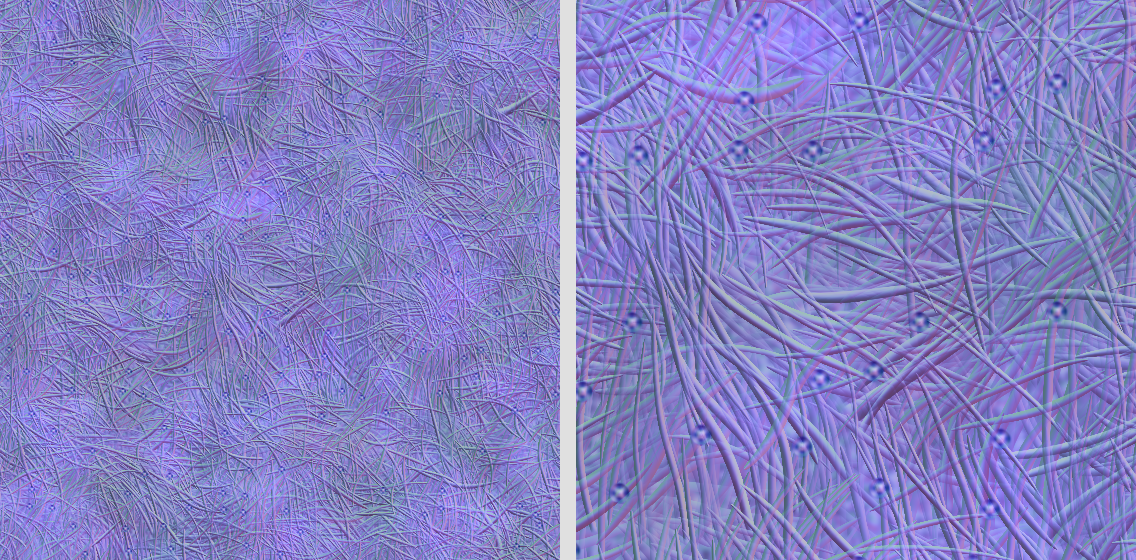
Left, the full canvas; right, a detail of the centre.
Reproduce this texture map procedurally as a Shadertoy shader.

```glsl
const float TAU = 6.2831853;
const float TUFT_CELL = 0.2;
const float POD_CELL = 0.035;

vec3 hash3(vec3 p) {
    p = fract(p * vec3(0.1031, 0.1030, 0.0973));
    p += dot(p, p.yxz + 33.33);
    return fract((p.xxy + p.yxx) * p.zyx);
}

float gradientNoise(vec2 p) {
    vec2 cell = floor(p), f = p - cell;
    vec2 blend = f * f * f * (f * (f * 6.0 - 15.0) + 10.0);
    vec4 corner;
    for (int i = 0; i < 4; i++) {
        vec2 offset = vec2(i % 2, i / 2);
        float angle = TAU * hash3(vec3(cell + offset, 7.0)).x;
        corner[i] = dot(vec2(cos(angle), sin(angle)), f - offset);
    }
    vec2 rows = mix(corner.xz, corner.yw, blend.x);
    return 1.4 * mix(rows.x, rows.y, blend.y);
}

// One swirled fan of strands: xy = weighted slope, z = weight
vec3 strandFan(vec2 q, float angle, vec3 seed, float reach, float count, float pixel) {
    float r = max(length(q), 1e-4);
    vec2 radial = q / r;
    float swirl = (hash3(seed).x - 0.5) * 2.8 / reach;
    vec2 across = vec2(-radial.y, radial.x) + swirl * r * radial;
    float stretch = length(across);

    // Pick the strand whose angular bin holds this point
    float bin = (angle + swirl * r) / TAU * count;
    float id = floor(bin);
    vec3 key = seed + vec3(0.0, 0.0, 16.0 * (1.0 + mod(id, count)));
    vec3 rnd = hash3(key);
    vec3 shape = hash3(key + vec3(41.0, 19.0, 0.0));
    float binWidth = TAU * r / (count * stretch);
    float dist = (bin - id - 0.5 - 0.4 * (rnd.x - 0.5)) * binWidth;

    // Taper towards both ends
    float start = reach * mix(0.06, 0.55, rnd.y);
    float along = (r - start) / (reach * mix(0.25, 0.6, shape.x));
    float taper = sqrt(max(4.0 * along * (1.0 - along), 0.0));
    float halfWidth = min(mix(0.0014, 0.0027, shape.y), 0.3 * binWidth) * taper;

    float cover = 1.0 - smoothstep(halfWidth - 0.5 * pixel, halfWidth + 0.5 * pixel, abs(dist));
    cover *= smoothstep(0.0, 0.3, taper);
    float side = clamp(dist / max(halfWidth, 0.5 * pixel), -1.0, 1.0);

    // Rounded strand with its own lean, on the dome of the tuft
    float lean = 0.9 * (shape.z - 0.5);
    vec2 slope = across / stretch * (side * mix(0.45, 2.6, rnd.z * rnd.z) + lean) + 0.22 * radial;
    return vec3(slope, 1.0) * cover * exp2(7.0 * rnd.z);
}

// Drooping tufts scattered on one jittered grid
vec3 tuftLayer(vec2 p, float layer, float pixel) {
    vec3 sum = vec3(0.0);
    vec2 home = floor(p / TUFT_CELL);
    for (int j = -1; j <= 1; j++)
    for (int i = -1; i <= 1; i++) {
        vec2 cell = home + vec2(i, j);
        vec3 rnd = hash3(vec3(cell + 11.0, layer + 3.0));
        vec2 d = p - (cell + rnd.xy) * TUFT_CELL;
        float fade = 1.0 - smoothstep(0.8, 1.0, length(d) / TUFT_CELL);
        if (fade <= 0.0) continue;
        vec2 q = d + vec2(0.0, 0.55 * rnd.z * dot(d, d) / TUFT_CELL);
        float angle = atan(q.y, q.x);
        for (int k = 0; k < 4; k++) {
            vec3 seed = vec3(cell + 23.0, layer * 4.0 + float(k));
            sum += fade * strandFan(q, angle, seed, TUFT_CELL, 24.0 + 4.0 * float(k), pixel);
        }
    }
    return sum;
}

// Tiny seed pods: xy = slope, z = four dark lobes round a pale core, w = cover
vec4 seedPods(vec2 p) {
    vec2 cell = floor(p / POD_CELL);
    vec3 rnd = hash3(vec3(cell + 5.0, 61.0));
    vec2 d = p - (cell + 0.25 + 0.5 * rnd.xy) * POD_CELL;
    float r = length(d) / 0.0072;
    float present = step(0.82, rnd.z);
    float cover = present * (1.0 - smoothstep(0.7, 1.0, r));
    vec2 dir = d / max(length(d), 1e-4);
    float lobes = pow(dir.x * dir.x - dir.y * dir.y, 2.0);
    float ring = smoothstep(0.15, 0.5, r);
    float shade = lobes * ring - 0.5 * (1.0 - ring);
    return vec4(dir * sin(TAU * min(r, 1.0)), shade, 1.0) * cover;
}

// Encodes a slope as a tinted normal colour
vec3 slopeColor(vec2 slope, float openness) {
    float up = inversesqrt(1.0 + dot(slope, slope));
    vec2 n = slope * up;
    return vec3(0.516 + dot(n, vec2(0.22, 0.10)),
                0.507 + dot(n, vec2(0.08, 0.27)),
                0.43 + 0.60 * up * openness + dot(n, vec2(0.15, 0.13)));
}

void mainImage(out vec4 fragColor, in vec2 fragCoord) {
    float pixel = 1.0 / iResolution.y;
    vec2 uv = fragCoord * pixel;
    vec2 bend = vec2(gradientNoise(uv * 11.0), gradientNoise(uv * 11.0 + 37.0));
    vec2 p = uv + 0.008 * bend;

    // Fine felt beneath the strands
    vec2 felt = vec2(gradientNoise(uv * 140.0), gradientNoise(uv * 140.0 + 71.0));
    vec3 sum = vec3(felt * 0.8, 1.0) * 2.0;
    for (int layer = 0; layer < 3; layer++) {
        float shift = float(layer);
        sum += tuftLayer(p + shift * vec2(0.073, 0.119), shift, pixel);
    }
    vec2 slope = sum.xy / sum.z;

    // Broad tilt and patches of clear or dull blue
    slope += 0.28 * vec2(gradientNoise(uv * 12.0 + 13.0), gradientNoise(uv * 12.0 + 29.0));
    float patches = gradientNoise(uv * 7.0 + 51.0) + 0.7 * gradientNoise(uv * 18.0 + 83.0);
    float openness = 0.68 + 0.16 * patches;

    vec4 pods = seedPods(uv);
    slope = mix(slope, pods.xy * 0.8, 0.8 * pods.w);
    vec3 color = slopeColor(slope, openness);
    color += patches * vec3(0.05, 0.02, 0.04);
    color -= pods.z * vec3(0.26, 0.20, 0.12);
    fragColor = vec4(clamp(color, 0.0, 1.0), 1.0);
}
```
